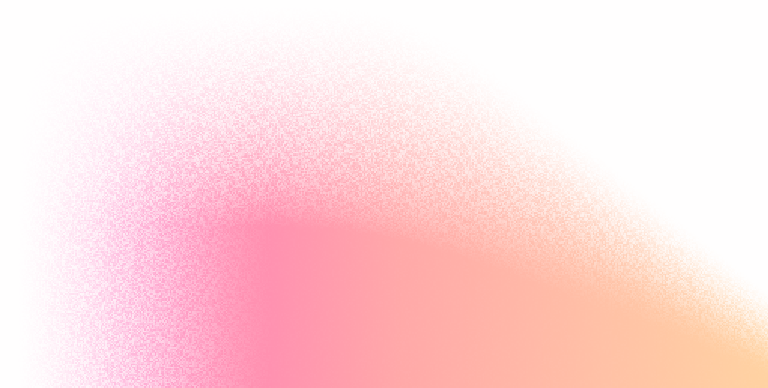
Reproduce this background procedurally as a WebGL 2 fragment shader.

```glsl
#version 300 es
precision highp float;
// Grainy pink-to-apricot glow rising from the lower edge into white.

#define GRAIN_CELLS 258.0   // grain cells per canvas height
#define GRAIN_FADE 0.42     // grain strength where the glow thins out
#define GRAIN_BODY 0.035    // grain strength inside the glow
#define LEFT_OUTER 0.04     // where the left fade begins
#define LEFT_INNER 0.70     // where the left fade is complete
#define OUTER_TOP 1.01      // height of the faint upper rim
#define INNER_TOP 0.415     // height of the solid body

uniform vec2 u_resolution;
out vec4 fragColor;

const vec3 WHITE   = vec3(1.0, 0.997, 0.997);
const vec3 ORCHID  = vec3(1.0, 0.56, 0.80);
const vec3 ROSE    = vec3(1.0, 0.57, 0.69);
const vec3 CORAL   = vec3(1.0, 0.66, 0.66);
const vec3 PEACH   = vec3(1.0, 0.755, 0.65);
const vec3 APRICOT = vec3(1.0, 0.825, 0.635);

float hash(vec2 cell) {
    return fract(sin(dot(cell, vec2(12.9898, 78.233))) * 43758.5453);
}

float smoothMin(float a, float b, float k) {
    float h = max(k - abs(a - b), 0.0) / k;
    return min(a, b) - 0.25 * h * h * k;
}

// Horizontal colour ramp, x in canvas heights
vec3 glowColor(float x) {
    vec3 color = mix(ORCHID, ROSE, smoothstep(0.20, 0.72, x));
    color = mix(color, CORAL, clamp((x - 0.70) / 0.33, 0.0, 1.0));
    color = mix(color, PEACH, clamp((x - 1.03) / 0.52, 0.0, 1.0));
    return mix(color, APRICOT, clamp((x - 1.55) / 0.43, 0.0, 1.0));
}

// Fade between a faint outer rim and a solid inner rim, both falling rightward
float topFade(vec2 p) {
    float outer = smoothMin(OUTER_TOP, 0.613 - 0.82 * (p.x - 1.546), 0.18);
    float inner = smoothMin(INNER_TOP, 0.200 - 0.40 * (p.x - 1.546), 0.12);
    float t = clamp((outer - p.y) / (outer - inner), 0.0, 1.0);
    return mix(pow(t, 1.8), smoothstep(0.0, 1.0, t), smoothstep(0.9, 1.7, p.x));
}

float leftFade(float x) {
    float t = clamp((x - LEFT_OUTER) / (LEFT_INNER - LEFT_OUTER), 0.0, 1.0);
    return mix(t, smoothstep(0.0, 1.0, t), 0.7);
}

void main() {
    vec2 p = gl_FragCoord.xy / u_resolution.y;
    float coverage = topFade(p) * leftFade(p.x);

    // Grain is strongest halfway through the fade
    float grain = hash(floor(p * GRAIN_CELLS)) - 0.5;
    float strength = GRAIN_FADE * 4.0 * coverage * (1.0 - coverage)
                   + GRAIN_BODY * coverage;
    coverage = clamp(coverage + grain * strength, 0.0, 1.0);

    fragColor = vec4(mix(WHITE, glowColor(p.x), coverage), 1.0);
}
```
